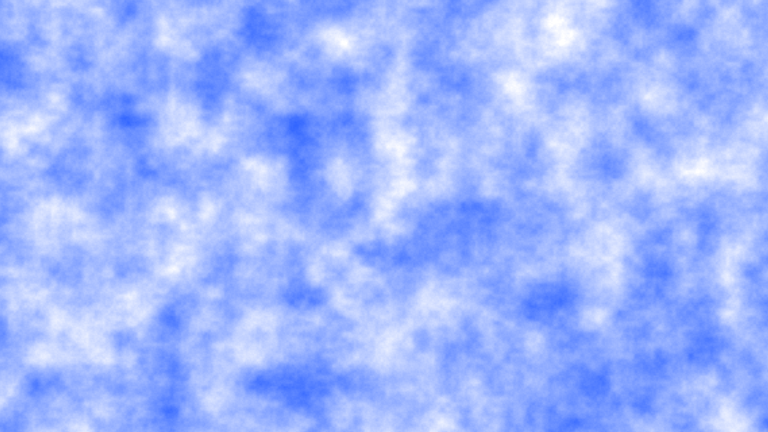
Give the GLSL for this texture, as a Shadertoy shader.

```glsl
// Soft white clouds over a clear blue sky.
// Six octaves of smooth value noise are summed, and the
// resulting density blends from deep blue to white.

float hash(vec2 cell) {
    return fract(sin(dot(cell, vec2(127.1, 311.7))) * 43758.5453);
}

// Value noise: random lattice corners, smoothly interpolated
float valueNoise(vec2 p) {
    vec2 cell = floor(p);
    vec2 f = fract(p);
    vec2 blend = f * f * (3.0 - 2.0 * f);
    float bottom = mix(hash(cell), hash(cell + vec2(1.0, 0.0)), blend.x);
    float top = mix(hash(cell + vec2(0.0, 1.0)), hash(cell + vec2(1.0, 1.0)), blend.x);
    return mix(bottom, top, blend.y);
}

// Each octave doubles the frequency; a slow falloff keeps the wisps crisp
float fbm(vec2 p) {
    float sum = 0.0;
    float total = 0.0;
    float amplitude = 0.5;
    for (int octave = 0; octave < 6; octave++) {
        sum += amplitude * valueNoise(p);
        total += amplitude;
        p = p * 2.0 + vec2(17.3, 9.7);
        amplitude *= 0.58;
    }
    return sum / total;
}

void mainImage(out vec4 fragColor, in vec2 fragCoord) {
    vec2 uv = fragCoord / iResolution.y;

    // Cloud density, with the contrast raised around its mean
    float density = 0.525 + 1.31 * (fbm(uv * 10.0 + 31.0) - 0.5);

    vec3 skyBlue = vec3(0.2, 0.4, 1.0);
    vec3 cloudWhite = vec3(1.0);
    vec3 color = mix(skyBlue, cloudWhite, clamp(density, 0.0, 1.0));

    fragColor = vec4(color, 1.0);
}
```
